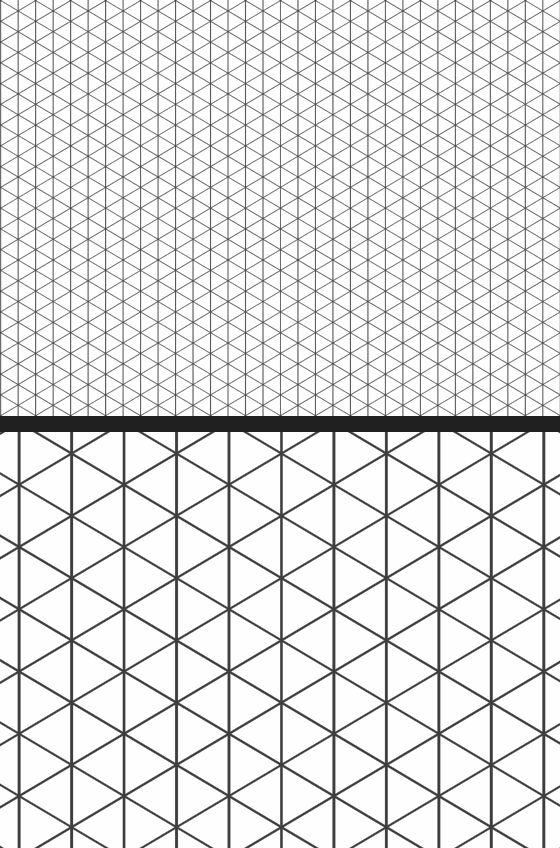
Top, the full canvas; bottom, a detail of the centre.
This pattern is drawn by a Shadertoy shader. Its source:

```glsl
// Isometric graph paper: thin grey lines in three directions on near-white.
// Each family of parallel lines is the distance to the nearest whole number
// of a linear coordinate; overlapping ink darkens the crossings.

const vec2 CELL = vec2(0.04204, 0.0499);     // column and node spacing, canvas height = 1
const vec2 ORIGIN = vec2(0.0016, 0.0007);    // a node near the lower left corner
const vec3 PAPER = vec3(0.995);
const vec3 INK = vec3(0.24);
const float VERTICAL_WIDTH = 0.00224;
const float DIAGONAL_WIDTH = 0.00180;
const float WIDTH_VARIATION = 0.14;
const float FILTER_PIXELS = 1.15;

float hash(vec2 p) {
    return fract(sin(dot(p, vec2(127.1, 311.7))) * 43758.5453);
}

// Area coverage of a line, exact even when it is thinner than the filter
float lineCoverage(float dist, float width, float blur) {
    float overlap = 0.5 * (width + blur) - abs(dist);
    return clamp(overlap, 0.0, min(width, blur)) / blur;
}

// Parallel lines where dot(p, gradient) is whole, each of slightly varied width
float lineFamily(vec2 p, vec2 gradient, float width, float seed, float blur) {
    float coord = dot(p, gradient);
    float id = round(coord);
    float dist = (coord - id) / length(gradient);
    float variation = 1.0 + WIDTH_VARIATION * (hash(vec2(id, seed)) - 0.5);
    return lineCoverage(dist, width * variation, blur);
}

void mainImage(out vec4 fragColor, in vec2 fragCoord) {
    vec2 p = fragCoord / iResolution.y - ORIGIN;
    float blur = FILTER_PIXELS / iResolution.y;
    vec2 slope = vec2(0.5, 1.0) / CELL;

    // Upright, falling and rising lines
    float upright = lineFamily(p, vec2(1.0 / CELL.x, 0.0), VERTICAL_WIDTH, 1.0, blur);
    float falling = lineFamily(p, slope, DIAGONAL_WIDTH, 2.0, blur);
    float rising = lineFamily(p, slope * vec2(-1.0, 1.0), DIAGONAL_WIDTH, 3.0, blur);

    // Ink builds up where lines cross
    float bare = (1.0 - upright) * (1.0 - falling) * (1.0 - rising);
    fragColor = vec4(mix(INK, PAPER, bare), 1.0);
}
```
